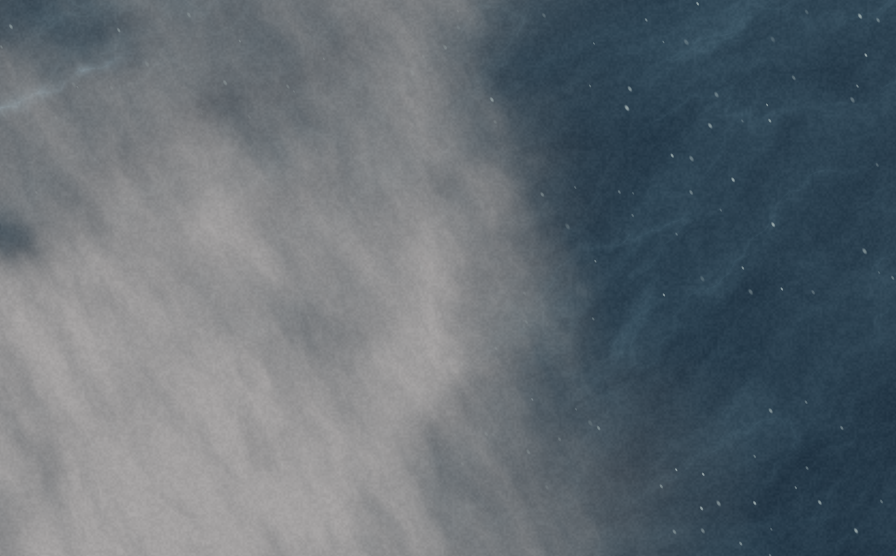
A Shadertoy shader for this texture:

```glsl
// Pale sea mist drifting over dark, speckled blue water
#define WATER vec3(0.158, 0.238, 0.298)
#define WATER_LIT vec3(0.265, 0.370, 0.430)
#define MIST vec3(0.640, 0.632, 0.632)
#define SPECK vec3(0.70, 0.75, 0.74)
#define WISP_AMOUNT 0.42
#define FINE_WISP_AMOUNT 0.24
#define EDGE_WARP 0.24
#define RIPPLE_AMOUNT 1.0
#define SPECK_CELL 0.062
#define SPECK_CHANCE 0.20
#define GRAIN 0.055

float hash(vec2 p) {
    vec3 q = fract(vec3(p.xyx) * 0.1031);
    q += dot(q, q.yzx + 33.33);
    return fract((q.x + q.y) * q.z);
}

float noise(vec2 p) {
    vec2 i = floor(p), f = fract(p);
    f = f * f * (3.0 - 2.0 * f);
    return mix(mix(hash(i), hash(i + vec2(1, 0)), f.x),
               mix(hash(i + vec2(0, 1)), hash(i + vec2(1, 1)), f.x), f.y);
}

float fbm(vec2 p) {
    float sum = 0.0, amp = 0.5;
    for (int i = 0; i < 5; i++) {
        sum += amp * noise(p);
        p = mat2(1.6, 1.2, -1.2, 1.6) * p + 7.3;
        amp *= 0.53;
    }
    return sum;
}

float blob(vec2 p, vec2 centre, vec2 radius) {
    vec2 d = (p - centre) / radius;
    return exp(-dot(d, d));
}

// 1 left of the edge, 0 right of it
float leftOf(float x, float edge, float softness) {
    return 1.0 - smoothstep(edge - softness, edge + softness, x);
}

float mistDensity(vec2 p) {
    vec2 warp = vec2(fbm(p * 4.5 + 4.0), fbm(p * 4.5 + 19.0)) - 0.5;
    vec2 q = p + EDGE_WARP * warp;
    float low = 1.0 - smoothstep(0.0, 0.45, q.y);

    // Dense bank, bulging to the right just below the middle
    float edge = 0.90 + 0.10 * blob(vec2(q.y), vec2(0.38), vec2(0.25)) - 0.05 * low;
    float level = mix(0.88, 0.40, smoothstep(0.30, 1.0, q.y));
    float bank = level * leftOf(q.x, edge, 0.17 + 0.12 * low);

    // Thin veil spreading into the lower right
    float veilEdge = mix(1.20, 0.98, smoothstep(0.20, 0.55, q.y));
    float veil = 0.34 * leftOf(q.x, veilEdge, 0.24);
    float d = bank + veil * (1.0 - smoothstep(0.0, 0.9, bank)) * mix(0.5, 1.0, low);

    // Bright billows
    d += 0.09 * blob(q, vec2(0.40, 0.58), vec2(0.24, 0.12));
    d += 0.12 * blob(q, vec2(0.82, 0.55), vec2(0.10, 0.22));
    d += 0.07 * blob(q, vec2(0.45, 0.08), vec2(0.35, 0.20));
    d += 0.10 * blob(q, vec2(0.72, 0.93), vec2(0.08, 0.13));

    // Gaps where the water shows through
    d -= 0.16 * blob(q, vec2(0.54, 0.41), vec2(0.15, 0.09));
    d -= 0.40 * blob(q, vec2(0.01, 0.60), vec2(0.08, 0.07));
    d -= 0.32 * blob(q, vec2(0.05, 0.96), vec2(0.20, 0.08));

    // Broad slanting wisps with finer streaks on top
    float wisps = fbm(mat2(8.0, 1.5, 3.0, 4.5) * (p + 0.10 * warp)) - 0.5;
    float streaks = fbm(mat2(22.0, 6.0, 9.0, 11.0) * (p + 0.08 * warp) + 5.0) - 0.5;
    float detail = WISP_AMOUNT * wisps + FINE_WISP_AMOUNT * streaks;
    return clamp(d + detail * smoothstep(0.0, 0.45, d), 0.0, 1.0);
}

vec3 waterColor(vec2 p) {
    vec2 bend = vec2(fbm(p * 5.0), fbm(p * 5.0 + 31.0)) - 0.5;
    vec2 along = vec2(dot(p, vec2(0.82, 0.57)), dot(p, vec2(-0.57, 0.82))) + 0.15 * bend;
    float swell = fbm(along * vec2(4.0, 12.0));
    float chop = fbm(along * vec2(16.0, 42.0) + 3.0) - 0.5;
    float crest = 1.0 - abs(2.0 * fbm(along * vec2(3.5, 8.0) + 11.0) - 1.0);
    float light = 0.75 * (swell - 0.42) + 0.34 * chop + 0.40 * pow(crest, 14.0) * swell;
    light += 0.16 * blob(p, vec2(1.42, 0.96), vec2(0.38, 0.15));
    return mix(WATER, WATER_LIT, clamp(RIPPLE_AMOUNT * light, -0.25, 1.0));
}

float specks(vec2 p) {
    float sum = 0.0;
    for (int i = 0; i < 2; i++) {
        vec2 g = p / SPECK_CELL + float(i) * vec2(13.37, 5.71);
        vec2 id = floor(g);
        vec2 jitter = 0.2 + 0.6 * vec2(hash(id + 3.1), hash(id + 47.7));
        vec2 d = (fract(g) - jitter) * SPECK_CELL;
        d.x += 0.4 * d.y;
        float size = mix(0.0016, 0.0035, hash(id + 71.0));
        float dist = length(d * vec2(1.0, 0.7));
        float lit = step(1.0 - SPECK_CHANCE, hash(id + 9.0)) * mix(0.3, 1.0, hash(id + 23.0));
        sum += lit * (1.0 - smoothstep(size * 0.3, size * 1.5, dist));
    }
    return min(sum, 1.0);
}

void mainImage(out vec4 fragColor, in vec2 fragCoord) {
    vec2 p = fragCoord / iResolution.y;
    float mist = mistDensity(p);
    vec3 color = mix(waterColor(p), MIST, mist);
    color -= vec3(0.0, 0.05, 0.09) * mist * (1.0 - mist);

    // Broken foam line at the upper left
    float foamY = 0.815 + 0.36 * p.x + 0.08 * (fbm(p * 12.0) - 0.5);
    float foam = exp(-abs(p.y - foamY) * 80.0) * leftOf(p.x, 0.25, 0.10);
    color += vec3(0.09, 0.12, 0.13) * foam * noise(p * 40.0);

    color = mix(color, SPECK, 0.8 * specks(p) * mix(1.0, 0.15, smoothstep(0.1, 0.7, mist)));
    color += GRAIN * (0.65 * noise(p * 260.0) + 0.35 * noise(p * 120.0) - 0.5);
    fragColor = vec4(clamp(color, 0.0, 1.0), 1.0);
}
```
